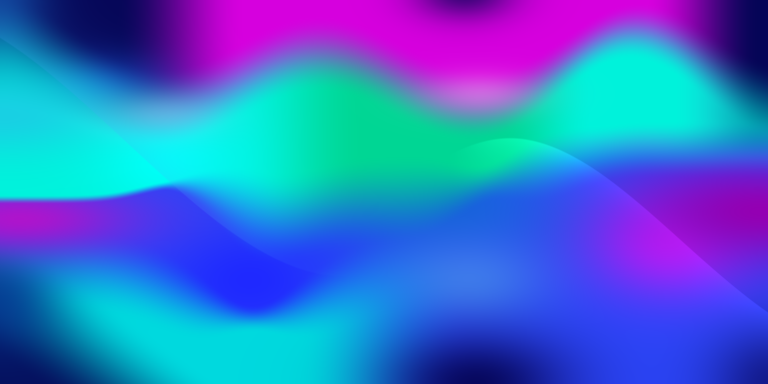
A Shadertoy shader for this background:

```glsl
// Soft neon gradient waves in teal, magenta and blue, crossed by two thin translucent folds.

const vec3 NAVY    = vec3(0.02, 0.02, 0.34);
const vec3 BLUE    = vec3(0.17, 0.27, 0.97);
const vec3 INDIGO  = vec3(0.12, 0.16, 1.00);
const vec3 AZURE   = vec3(0.08, 0.38, 0.85);
const vec3 SKY     = vec3(0.25, 0.50, 0.92);
const vec3 CYAN    = vec3(0.00, 0.85, 0.87);
const vec3 TEAL    = vec3(0.00, 0.95, 0.86);
const vec3 GREEN   = vec3(0.00, 0.84, 0.58);
const vec3 MAGENTA = vec3(0.84, 0.00, 0.87);
const vec3 PLUM    = vec3(0.58, 0.00, 0.70);
const vec3 VIOLET  = vec3(0.72, 0.11, 0.97);
const vec3 PINK    = vec3(0.95, 0.62, 0.95);

// Gaussian bump along one axis
float bump(float x, float centre, float width) {
    float d = (x - centre) / width;
    return exp(-d * d);
}

// Elliptical gaussian glow
float glow(vec2 p, vec2 centre, vec2 radius) {
    vec2 d = (p - centre) / radius;
    return exp(-dot(d, d));
}

// Coverage of the side where dist is positive
float soften(float dist, float softness) {
    return smoothstep(-softness, softness, dist);
}

// Blue lower field with a cyan swell and side glows
vec3 lowerField(vec2 p) {
    vec3 col = mix(BLUE, AZURE, glow(p, vec2(1.18, 0.47), vec2(0.34, 0.16)));
    col = mix(col, INDIGO, glow(p, vec2(0.65, 0.27), vec2(0.22, 0.14)));
    col = mix(col, SKY, 0.9 * glow(p, vec2(1.22, 0.27), vec2(0.20, 0.11)));

    float crest = 0.31 - 0.14 * bump(p.x, 0.66, 0.27);
    float softness = 0.11 - 0.075 * bump(p.x, 0.66, 0.13);
    float swell = soften(crest - p.y, softness) * (1.0 - smoothstep(0.78, 1.22, p.x));
    col = mix(col, CYAN, swell);

    // Shadows along the bottom and left
    float corner = 0.24 - p.y - 0.72 * p.x;
    col = mix(col, NAVY, 0.95 * soften(corner, 0.17));
    col = mix(col, vec3(0.02, 0.22, 0.58), 0.8 * glow(p, vec2(0.0, 0.22), vec2(0.16, 0.13)));
    col = mix(col, NAVY, 0.95 * glow(p, vec2(1.24, 0.0), vec2(0.24, 0.13)));
    col = mix(col, NAVY, 0.7 * glow(p, vec2(2.02, 0.0), vec2(0.17, 0.16)));

    // Magenta pools at both sides
    col = mix(col, vec3(0.68, 0.08, 0.80), glow(p, vec2(0.05, 0.43), vec2(0.30, 0.085)));
    col = mix(col, VIOLET, 0.9 * glow(p, vec2(1.74, 0.36), vec2(0.20, 0.13)));
    col = mix(col, PLUM, glow(p, vec2(1.98, 0.45), vec2(0.33, 0.13)));
    return col;
}

// Magenta sky fading into navy at its ends
vec3 upperField(vec2 p) {
    vec3 leftDark = mix(NAVY, vec3(0.05, 0.24, 0.58), bump(p.x, 0.0, 0.12));
    vec3 col = mix(leftDark, MAGENTA, smoothstep(0.30, 0.64, p.x));
    col = mix(col, NAVY, smoothstep(1.68, 1.98, p.x));
    col = mix(col, NAVY, 0.75 * glow(p, vec2(1.21, 1.02), vec2(0.13, 0.07)));
    return mix(col, vec3(0.12, 0.38, 0.92), 0.65 * glow(p, vec2(0.24, 0.77), vec2(0.20, 0.08)));
}

// Teal ribbon colour along its length
vec3 ribbonColor(vec2 p) {
    vec3 col = mix(TEAL, GREEN, smoothstep(0.62, 0.95, p.x) * (1.0 - smoothstep(1.30, 1.55, p.x)));
    col = mix(col, vec3(0.12, 0.78, 0.90), 0.8 * glow(p, vec2(0.0, 0.70), vec2(0.35, 0.10)));
    return mix(col, vec3(0.0, 1.0, 0.97), glow(p, vec2(0.44, 0.58), vec2(0.18, 0.12)));
}

// Ribbon coverage between a rolling top and a drifting base
float ribbonMask(vec2 p) {
    float top = 0.79 + 0.07 * cos(7.54 * p.x) + 0.06 * bump(p.x, 1.63, 0.22);
    float topSoft = 0.10 + 0.05 * bump(p.x, 0.0, 0.25) - 0.03 * bump(p.x, 1.55, 0.25);
    float base = 0.48 + 0.13 * smoothstep(1.0, 1.7, p.x)
               + 0.04 * bump(p.x, 0.47, 0.14) - 0.05 * bump(p.x, 0.72, 0.15);
    float baseSoft = 0.012 + 0.11 * smoothstep(0.42, 0.68, p.x)
                   - 0.07 * bump(p.x, 1.27, 0.12) - 0.045 * smoothstep(1.3, 1.6, p.x);
    float fade = 1.0 - 0.35 * smoothstep(1.75, 2.0, p.x);
    return soften(top - p.y, topSoft) * soften(p.y - base, baseSoft) * fade;
}

// Crisp at a fold's edge, fading with distance into its lit side
float fold(float dist, float reach, float pixel) {
    return soften(dist, pixel) * exp(-max(dist, 0.0) / reach);
}

void mainImage(out vec4 fragColor, in vec2 fragCoord) {
    vec2 p = fragCoord / iResolution.xy * vec2(2.0, 1.0);
    float pixel = 1.2 / iResolution.y;

    // Fields meet behind the ribbon
    vec3 col = mix(lowerField(p), upperField(p), smoothstep(0.58, 0.70, p.y));
    col = mix(col, ribbonColor(p), ribbonMask(p));

    // Pale light on the ribbon's troughs
    col = mix(col, vec3(0.65, 0.80, 1.0), 0.45 * glow(p, vec2(0.42, 0.70), vec2(0.15, 0.06)));
    col = mix(col, PINK, 0.50 * glow(p, vec2(1.25, 0.755), vec2(0.15, 0.055)));

    // Translucent folds
    float leftFold = 0.281 + 0.70 * (1.0 - smoothstep(-0.237, 0.893, p.x));
    float rightFold = 0.64 - 0.54 * smoothstep(0.0, 0.9, abs(p.x - 1.328));
    float leftLight = fold(p.y - leftFold, 0.12, pixel) * (1.0 - smoothstep(0.55, 0.95, p.x));
    float rightLight = fold(rightFold - p.y, 0.10, pixel) * smoothstep(1.16, 1.34, p.x);
    col = mix(col, vec3(0.30, 0.65, 1.0), 0.17 * leftLight);
    col += 0.10 * rightLight * (0.3 + col);

    fragColor = vec4(clamp(col, 0.0, 1.0), 1.0);
}
```
